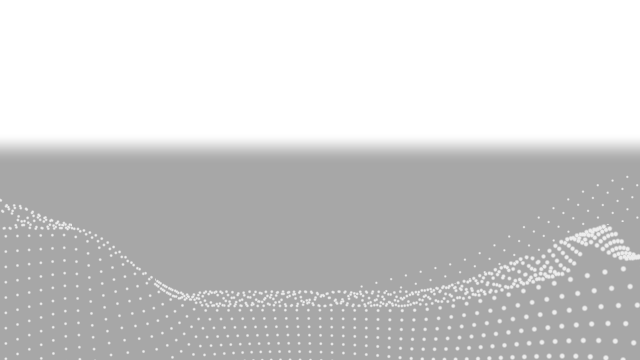
This background is drawn by a WebGL 2 fragment shader. Its source:

```glsl
#version 300 es
precision highp float;
// Draws a perspective wave of pale dots on grey below a soft white sky.
uniform vec2 u_resolution;
out vec4 outColor;

// Round dots at the cell centres of a warped lattice q.
// The inverse Jacobian turns cell offsets back into canvas distances.
float latticeDots(vec2 q, float radius) {
  mat2 warp = mat2(dFdx(q), dFdy(q));
  float dist = length(inverse(warp) * (fract(q) - 0.5)) / u_resolution.y;
  float soft = 0.25 * radius + 0.6 / u_resolution.y;
  return 1.0 - smoothstep(radius - soft, radius + soft, dist);
}

// Lower rim of the crest, where the near slope begins.
float crestHeight(float x) {
  return 0.365 - 0.215 * smoothstep(0.17, 0.57, x)
       + 0.145 * smoothstep(1.1, 1.9, x);
}

float crestThickness(float x) {
  return 0.094 - 0.08 * smoothstep(-0.05, 0.2, x)
       + 0.026 * smoothstep(0.45, 0.58, x)
       + 0.066 * smoothstep(1.15, 1.75, x);
}

// Near slope: columns fan out and rows widen toward both sides.
float nearSlope(vec2 p) {
  float depth = crestHeight(p.x) - p.y;
  float bend = (p.x - 0.55) / 0.2;
  float lean = 0.5 * exp(-bend * bend) - 0.7 * smoothstep(0.99, 1.75, p.x);
  float foot = p.x - lean * depth;
  float spread = max(foot - 1.0, 0.0);
  float column = foot / 0.0323 - 8.3 * spread * spread;
  float side = (p.x - 0.8) / 0.85;
  float row = depth / (0.023 + 0.023 * side * side);
  float radius = 0.0034 + 0.0034 * smoothstep(0.9, 1.7, p.x);
  float dots = latticeDots(vec2(column, row), radius);
  return depth > 0.0 ? dots : 0.0;
}

// Far slope: small dots rising behind the crest on the right.
float farSlope(vec2 p) {
  float top = 0.198 + 0.25 * (p.x - 0.98) + 0.12 * smoothstep(1.25, 1.7, p.x);
  float depth = top - p.y;
  vec2 q = vec2((p.x + 0.45 * depth) / 0.041, depth / 0.03 + 0.5);
  float dots = latticeDots(q, 0.0028);
  float crestTop = crestHeight(p.x) + crestThickness(p.x);
  return p.x > 0.97 && q.y > 0.0 && p.y > crestTop ? dots : 0.0;
}

// Crest: strands of dots weaving between its lower and upper rim.
float crest(vec2 p) {
  float ink = 0.0;
  float radius = 0.0034 + 0.0026 * smoothstep(1.1, 1.7, p.x);
  bool narrow = p.x > 0.2 && p.x < 0.43;
  for (int i = 0; i < 6; i++) {
    float k = float(i);
    float weave = 0.5 + 0.5 * sin(p.x * (17.0 + 2.3 * k) + 2.1 * k);
    float strand = crestHeight(p.x) + crestThickness(p.x) * weave;
    vec2 q = vec2(p.x / 0.0165 + 0.37 * k, (p.y - strand) / 0.04 + 0.5);
    float dots = latticeDots(q, radius);
    if (abs(q.y - 0.5) < 0.5 && !(narrow && i > 1)) ink = max(ink, dots);
  }
  return ink;
}

void main() {
  vec2 p = gl_FragCoord.xy / u_resolution.y;

  // Grey ground fading into the white sky
  float sky = pow(smoothstep(0.54, 0.63, p.y), 1.3);
  vec3 color = mix(vec3(0.655), vec3(1.0), sky);

  // Dotted wave
  float ink = max(max(nearSlope(p), farSlope(p)), crest(p));
  outColor = vec4(mix(color, vec3(0.93), ink), 1.0);
}
```
